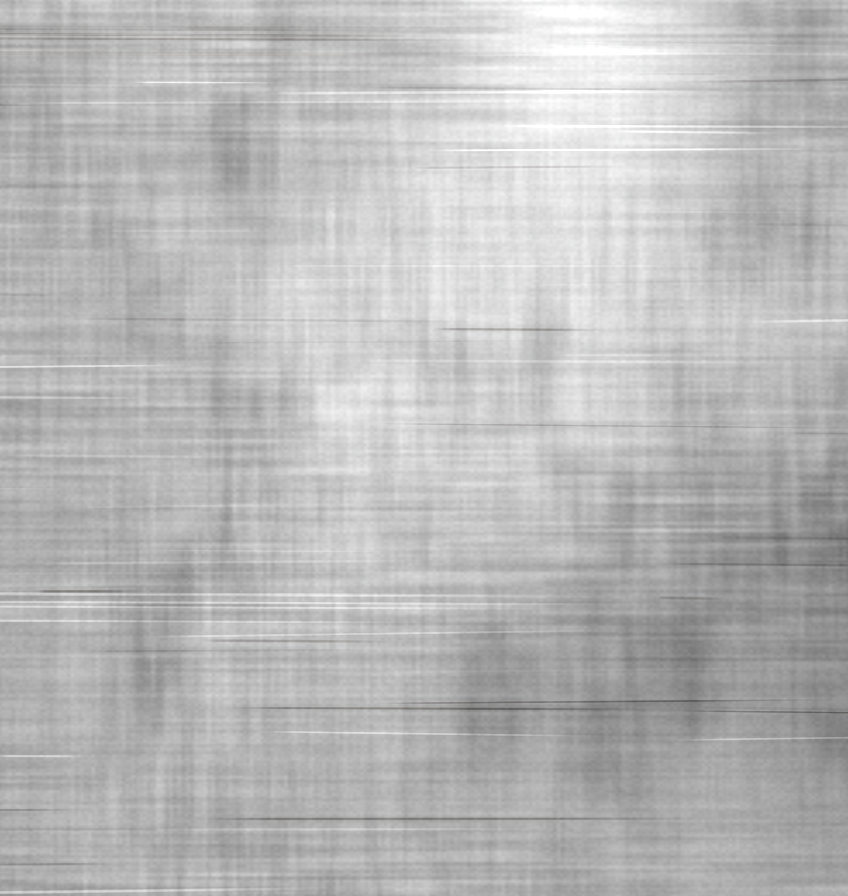
A WebGL 1 fragment shader for this texture:

```glsl
precision highp float;
// Brushed, worn sheet metal: soft pools of light on grey, crossed by fine
// horizontal and vertical grain, with upright smudges and thin scratches.
// Light is a sum of soft spots, grain is stretched value noise.

uniform vec2 u_resolution;

const float BASE_GREY = 0.695;
const float TOP_LIFT = 0.03;
const float GLARE = 0.25;
const float CENTRE_GLOW = 0.165;
const float CORNER_SHADE = 0.16;
const float CLOUD_DEPTH = 0.13;
const float SMUDGE_DEPTH = 0.15;
const float ROW_GRAIN = 0.085;
const float COLUMN_GRAIN = 0.065;
const float SPECKLE = 0.045;
const float SCRATCH_WIDTH = 0.0011;
const float SCRATCH_DEPTH = 0.19;
const vec3 DARK_TINT = vec3(0.94, 1.0, 1.06);
const vec3 METAL_TINT = vec3(0.999, 1.0, 1.002);

float hash(vec2 p) {
  return fract(sin(dot(p, vec2(127.1, 311.7))) * 43758.5453);
}

float noise(vec2 p) {
  vec2 cell = floor(p);
  vec2 f = fract(p);
  f = f * f * (3.0 - 2.0 * f);
  float low = mix(hash(cell), hash(cell + vec2(1.0, 0.0)), f.x);
  float high = mix(hash(cell + vec2(0.0, 1.0)), hash(cell + 1.0), f.x);
  return mix(low, high, f.y);
}

float fbm(vec2 p) {
  float sum = 0.0;
  float gain = 0.5;
  for (int i = 0; i < 4; i++) {
    sum += gain * noise(p);
    p = p * 2.03 + 17.3;
    gain *= 0.5;
  }
  return sum / 0.9375;
}

float spot(vec2 uv, vec2 centre, vec2 radius) {
  vec2 d = (uv - centre) / radius;
  return exp(-dot(d, d));
}

// Broad reflection across the sheet
float lighting(vec2 uv) {
  float light = BASE_GREY + TOP_LIFT * uv.y;
  light += GLARE * spot(uv, vec2(0.68, 1.0), vec2(0.16, 0.27));
  light += CENTRE_GLOW * spot(uv, vec2(0.53, 0.60), vec2(0.27, 0.23));
  light -= CORNER_SHADE * spot(uv, vec2(1.02, 0.28), vec2(0.22, 0.20));
  return light;
}

// Fine woven brushing, stronger in some places than others
float grain(vec2 p) {
  float rows = noise(p * vec2(4.0, 250.0)) + noise(p * vec2(11.0, 120.0) + 31.0) - 1.0;
  float columns = noise(p * vec2(210.0, 16.0)) + noise(p * vec2(95.0, 9.0) + 53.0) - 1.0;
  float rowWear = 0.4 + 0.9 * noise(p * vec2(2.0, 9.0) + 7.0);
  float columnWear = 0.3 + 0.9 * noise(p * vec2(5.0, 3.0) + 19.0);
  float speckle = noise(p * vec2(260.0, 300.0)) - 0.5;
  return ROW_GRAIN * rows * rowWear + COLUMN_GRAIN * columns * columnWear + SPECKLE * speckle;
}

// Dark patches broken into upright fibres
float smudges(vec2 p) {
  float patches = smoothstep(0.50, 0.80, fbm(p * vec2(7.0, 5.0) + 4.0));
  return patches * (0.35 + 0.65 * noise(p * vec2(70.0, 11.0)));
}

// Thin tapered line, nearly level, with softened sides
float scratch(vec2 p, vec2 start, float span, float slope, float width) {
  float t = (p.x - start.x) / span;
  float d = abs(p.y - start.y - slope * (p.x - start.x));
  float taper = smoothstep(0.0, 0.15, t) * (1.0 - smoothstep(0.6, 1.0, t));
  return taper * (1.0 - smoothstep(width * 0.3, width * 1.7, d));
}

// Signed scratches: x holds bright marks, y holds dark ones
vec2 scratches(vec2 p) {
  vec2 marks = vec2(0.0);
  for (int i = 0; i < 64; i++) {
    float id = float(i);
    vec2 start = vec2(hash(vec2(id, 1.0)) * 1.2 - 0.3, hash(vec2(id, 2.0)));
    float span = mix(0.08, 0.65, hash(vec2(id, 3.0)));
    float slope = (hash(vec2(id, 4.0)) - 0.5) * 0.03;
    float strength = mix(0.2, 1.0, pow(hash(vec2(id, 5.0)), 2.0));
    float width = SCRATCH_WIDTH * mix(0.7, 1.4, hash(vec2(id, 6.0)));
    float mark = strength * scratch(p, start, span, slope, width);
    marks += hash(vec2(id, 7.0)) < 0.55 ? vec2(mark, 0.0) : vec2(0.0, mark);
  }
  // Long bundles: one near the top edge, one below the middle
  for (int i = 0; i < 14; i++) {
    float id = float(i);
    float upper = 1.0 - step(8.5, id);
    float y = mix(0.305, 0.940, upper) + 0.035 * hash(vec2(id, 8.0));
    float span = mix(0.7, 1.0, hash(vec2(id, 9.0)));
    float mark = scratch(p, vec2(-0.2, y), span, -0.004, SCRATCH_WIDTH);
    marks += mark * mix(vec2(0.75, 0.1), vec2(0.4, 0.8) * hash(vec2(id, 10.0)), upper);
  }
  return min(marks, 1.2);
}

void main() {
  vec2 uv = gl_FragCoord.xy / u_resolution;
  vec2 p = gl_FragCoord.xy / u_resolution.y;
  float shade = lighting(uv) + CLOUD_DEPTH * (fbm(p * vec2(5.0, 3.5)) - 0.5);
  shade += grain(p) - SMUDGE_DEPTH * smudges(p);
  vec2 marks = scratches(p) * SCRATCH_DEPTH;
  vec3 color = shade * METAL_TINT + marks.x - marks.y * DARK_TINT;
  gl_FragColor = vec4(clamp(color, 0.0, 1.0), 1.0);
}
```
